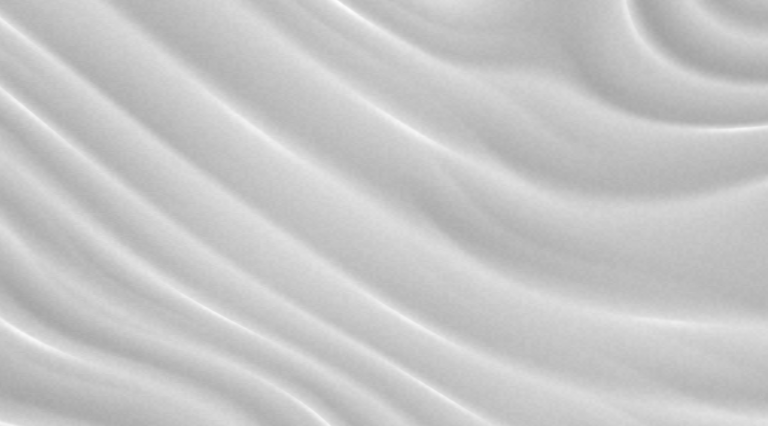
Give the GLSL for this texture, as a WebGL 2 fragment shader.

```glsl
#version 300 es
precision highp float;
// Soft pale grey folds, like smooth cream or draped silk, sweeping down to the right.
// A bent "level" coordinate is cut into uneven bands; each band is shaded as one fold
// with a bright crest, a quick drop to shadow and a slow rise, plus crisp gloss streaks.

uniform vec2 u_resolution;
out vec4 fragColor;

const float TAU = 6.2831853;
const float FOLD_SPACING = 0.19;   // mean distance between crests
const float FIRST_CREST = 0.20;    // level of the lowest full crest
const float LEFT_SLOPE = 0.8;      // descent of the folds on the left
const float FLATTENING = 0.75;     // how much of that descent is lost on the right
const float BEND_X = 1.15;         // where the folds level out
const float BEND_WIDTH = 0.17;
const float CREST_TONE = 0.825;
const float MIN_DEPTH = 0.05;      // shadow depth below the crest tone
const float MAX_DEPTH = 0.17;
const float SHEEN = 0.035;         // narrow light along every crest
const float GLOSS = 0.13;          // short wet streaks
const float RIPPLE = 0.022;        // finer folds at a slight angle
const float GRAIN = 0.027;
const float GRAIN_SCALE = 140.0;   // grains per canvas height

float hash(float n) {
    return fract(sin(n * 127.1 + 3.7) * 4375.85);
}

float grainNoise(vec2 p) {
    vec2 cell = floor(p), f = smoothstep(0.0, 1.0, p - cell);
    float n = cell.x + cell.y * 0.617;
    return mix(mix(hash(n), hash(n + 1.0), f.x),
               mix(hash(n + 0.617), hash(n + 1.617), f.x), f.y) - 0.5;
}

float bump(float x) {
    return exp(-x * x);
}

// Layered sines, roughly -1 to 1
float waves(vec2 p) {
    return 0.5 * sin(3.1 * p.x + 2.3 * p.y + 0.6)
         + 0.3 * sin(5.3 * p.x - 4.1 * p.y + 2.1)
         + 0.2 * sin(2.7 * p.x + 8.9 * p.y + 4.4);
}

// Coordinate that stays constant along each fold
float foldLevel(vec2 p) {
    float bend = BEND_WIDTH * log(1.0 + exp((p.x - BEND_X) / BEND_WIDTH));
    float level = p.y + LEFT_SLOPE * p.x - FLATTENING * bend;
    // steeper curl in the upper right
    float top = max(p.y - 0.55, 0.0);
    float curl = smoothstep(1.0, 1.35, p.x) * (1.0 - 0.75 * smoothstep(1.35, 1.8, p.x));
    level -= 1.1 * top * top * curl;
    // upward sweep at the middle right
    float right = max(p.x - 1.3, 0.0);
    level -= 0.45 * right * right * bump((p.y - 0.55) / 0.16);
    // flatter folds in the lower left
    level -= 0.55 * p.x * exp(-2.0 * p.x * p.x) * bump(p.y / 0.2);
    return level + 0.018 * waves(p);
}

// 1 on the crests at both ends of a band, 0 in its shadow
float foldProfile(float t, float valley) {
    float drop = 1.0 - smoothstep(0.0, valley, t);
    float rise = smoothstep(valley, 1.1, t) / smoothstep(valley, 1.1, 1.0);
    return t < valley ? drop : pow(rise, 0.85);
}

// Light on the nearest crest: sharp upper edge, soft lower edge
float crestLight(float u, float x) {
    float crest = floor(u + 0.5), d = u - crest;
    float along = 0.5 + 0.5 * sin(6.5 * x + TAU * hash(crest + 9.0));
    float streak = pow(along, 9.0) * (0.4 + 0.6 * hash(crest + 4.0));
    float sheen = bump(d / (d > 0.0 ? 0.08 : 0.14)) * (0.4 + 0.6 * along);
    return SHEEN * sheen + GLOSS * streak * bump(d / (d > 0.0 ? 0.025 : 0.06));
}

void main() {
    vec2 p = gl_FragCoord.xy / u_resolution.y;

    // Uneven spacing of the bands, tightening in the top right corner
    float level = foldLevel(p);
    float u = (level - FIRST_CREST) / FOLD_SPACING;
    u -= 0.22 + 0.25 * cos(TAU * (u - 1.3) / 5.7);
    u += 3.0 * max(level - 1.62, 0.0) * smoothstep(1.2, 1.5, p.x);
    float band = floor(u);
    float t = u - band;

    // Main folds, with their depth drifting along the length
    float valley = mix(0.2, 0.44, hash(band + 2.0)) + 0.06 * sin(2.6 * p.x + band);
    float drift = 0.5 + 0.5 * waves(p * 1.1 + vec2(1.7, 0.4));
    float depth = mix(MIN_DEPTH, MAX_DEPTH, 0.5 * hash(band + 6.0) + 0.6 * drift);
    float calm = smoothstep(1.0, 1.6, p.x) * bump((p.y - 0.32) / 0.22);
    depth *= 1.0 - 0.4 * calm;
    float tone = CREST_TONE - depth * (1.0 - foldProfile(t, valley));

    // Finer folds that cross the main ones at a shallow angle and fade in and out
    float v = 1.7 * u + 1.1 * p.x + 0.6 * waves(p * 1.3);
    float fade = smoothstep(-0.3, 0.6, waves(p * 1.6 + vec2(3.0, 1.0)));
    tone += RIPPLE * fade * (2.0 * foldProfile(fract(v), 0.22) - 1.1) * (1.0 - 0.6 * calm);

    // Broad uneven light, crest highlights and fine grain
    tone += 0.024 * waves(p * 0.8 + vec2(0.0, 2.0));
    tone += crestLight(u, p.x);
    tone += GRAIN * grainNoise(p * GRAIN_SCALE);

    fragColor = vec4(vec3(clamp(tone, 0.0, 1.0)), 1.0);
}
```
